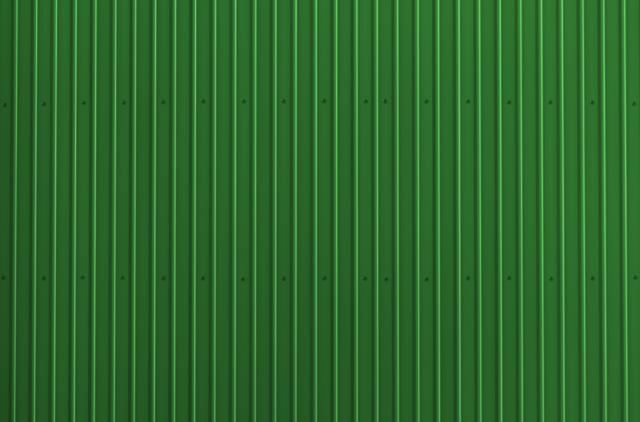
This texture is drawn by a WebGL 2 fragment shader. Its source:

```glsl
#version 300 es
precision highp float;
// Green ribbed sheet-metal wall: 31 upright ribs, slightly wider to the right,
// each shaded from one profile (flat, shadow, lit strip, gleam) along a rib
// coordinate, with two rows of screws on every second flat.

#define FIRST_RIB 0.0247    // position of rib 0, in canvas widths
#define RIB_DENSITY 32.41   // ribs per canvas width at the left
#define RIB_STRETCH 0.983   // loss of density toward the right
#define FAN 0.008           // spread of the ribs toward the bottom
#define GLEAM_WIDTH 0.041   // in rib periods
#define SEAM_RIB 18.0       // sheet joint where the screw rhythm shifts
#define SCREW_AT 0.38       // place of a screw on its flat
#define SCREW_RADIUS 0.0034
#define UPPER_ROW 0.762     // in canvas heights
#define LOWER_ROW 0.3405
#define LIGHT_RANGE 1.0     // strength of the broad light

uniform vec2 u_resolution;
out vec4 outColor;

const vec3 SHADOW = vec3(0.118, 0.285, 0.118);
const vec3 FACE   = vec3(0.160, 0.397, 0.160);
const vec3 LIT    = vec3(0.188, 0.465, 0.188);
const vec3 GLEAM  = vec3(0.390, 0.770, 0.390);

float hash(vec2 p) {
  p = fract(p * vec2(0.1031, 0.1137));
  p += dot(p, p.yx + 33.33);
  return fract((p.x + p.y) * p.x * 91.7);
}

float noise(vec2 p) {
  vec2 i = floor(p), f = fract(p);
  f = f * f * (3.0 - 2.0 * f);
  return mix(mix(hash(i), hash(i + vec2(1, 0)), f.x),
             mix(hash(i + vec2(0, 1)), hash(i + vec2(1, 1)), f.x), f.y);
}

float band(float t, float a, float b, float soft) {
  return smoothstep(a - soft, a + soft, t) * (1.0 - smoothstep(b - soft, b + soft, t));
}

// Soft disc coverage
float disc(vec2 p, float radius, float soft) {
  return 1.0 - smoothstep(radius - soft, radius + soft, length(p));
}

vec3 addScrew(vec3 color, vec2 p, float pixel) {
  float soft = max(0.7 * pixel, 0.0008);
  color = mix(color, SHADOW * 0.75, 0.5 * disc(p - vec2(0.0012, -0.0012), SCREW_RADIUS, soft * 1.5));
  color = mix(color, SHADOW * 0.8, 0.7 * disc(p, SCREW_RADIUS * 0.75, soft));
  return mix(color, LIT * 1.15, 0.8 * disc(p + vec2(0.0017, -0.0008), SCREW_RADIUS * 0.35, soft));
}

void main() {
  vec2 uv = gl_FragCoord.xy / u_resolution;
  float aspect = u_resolution.y / u_resolution.x;
  float pixel = 1.0 / u_resolution.x;

  // Rib coordinate: whole part names the rib, fraction runs across it
  float x = 0.5 + (uv.x - 0.5) * (1.0 + FAN * (uv.y - 0.5)) - FIRST_RIB;
  float rib = x * (RIB_DENSITY - RIB_STRETCH * x);
  float slope = RIB_DENSITY - 2.0 * RIB_STRETCH * x;
  float cell = floor(rib);
  float t = rib - cell;
  float ribPixel = slope * pixel;
  float soft = max(0.03, 0.6 * ribPixel);

  // Flat face, each a little different, with faint upright streaks
  vec3 color = FACE * (0.98 + 0.06 * band(t, 0.25, 0.6, 0.2));
  color *= 1.0 + 0.05 * (hash(vec2(cell + 13.0, 21.0)) - 0.5);
  color *= 1.0 + 0.03 * (noise(vec2(rib * 7.0, uv.y * 3.0)) - 0.5);

  // Shadowed side, lit strip and narrow dark edge beyond the gleam
  float depth = 0.75 + 0.25 * hash(vec2(cell + 5.0, 3.0));
  color = mix(color, SHADOW, depth * band(t, 0.69, 0.835, soft * 1.5));
  color = mix(color, LIT, 0.8 * band(t, 0.87, 0.98, soft));
  color = mix(color, SHADOW, 0.25 * band(t, 0.07, 0.14, soft));

  // Gleam on the rib edge, a little weaker toward the right
  float edge = min(t, 1.0 - t);
  float width = length(vec2(GLEAM_WIDTH, 0.35 * ribPixel));
  float shine = 1.0 - 0.12 * uv.x - 0.1 * hash(vec2(floor(rib + 0.5) + 9.0, 7.0));
  shine *= 0.95 + 0.1 * noise(vec2(cell, uv.y * 9.0));
  color = mix(color, GLEAM, shine * exp(-edge * edge / (width * width)));

  // Screws: odd cells before the seam, even cells after it
  float hasScrew = step(0.5, mod(cell + step(SEAM_RIB, cell), 2.0));
  float bow = (uv.x - 0.55) * (uv.x - 0.55);
  for (int row = 0; row < 2; row++) {
    float upper = float(row);
    float height = mix(LOWER_ROW, UPPER_ROW, upper) * aspect + bow * mix(0.008, -0.02, upper);
    vec2 jitter = vec2(hash(vec2(cell + 2.0, upper)), hash(vec2(cell + 4.0, upper + 8.0))) - 0.5;
    vec2 p = vec2((t - SCREW_AT) / slope, uv.y * aspect - height) - 0.002 * jitter;
    color = mix(color, addScrew(color, p, pixel), hasScrew);
  }

  // Broad light: brighter at upper right, dimmer at the left and lower middle
  float light = 0.16 * (uv.x - 0.5) + 0.12 * (uv.y - 0.5);
  light -= 0.08 * (1.0 - smoothstep(0.0, 0.1, uv.x));
  light -= 0.08 * (1.0 - uv.y) * band(uv.x, 0.3, 0.75, 0.2);
  light += 0.05 * (noise(uv * vec2(5.0, 4.0)) - 0.5);
  outColor = vec4(color * (1.015 + LIGHT_RANGE * light), 1.0);
}
```
